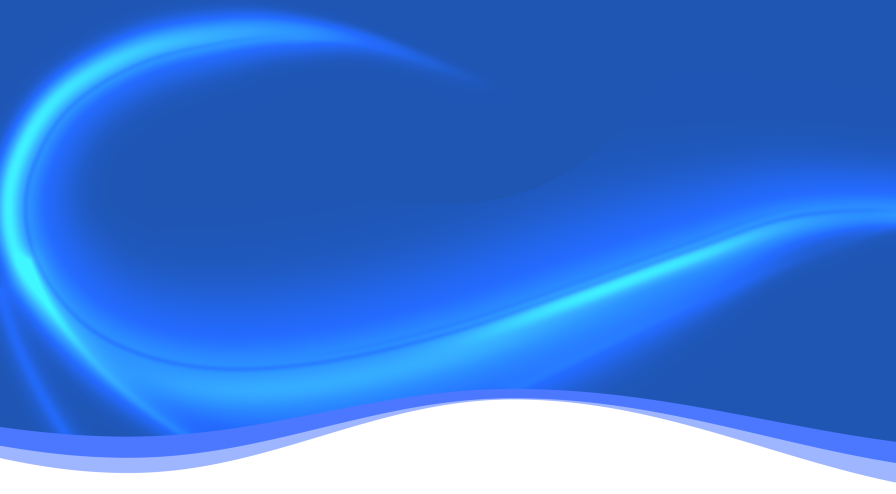
A Shadertoy shader for this background:

```glsl
// Glowing blue ribbon that sweeps in an open loop above three layered waves.
// A spline gives signed distance and position along the ribbon; bands of light
// are summed into one energy value, which a colour ramp turns into blue and cyan.

const float PI = 3.14159265;
const vec2 CANVAS = vec2(100.0, 55.1);   // canvas size in working units

const int KNOTS = 19;
const vec2 SPINE[KNOTS] = vec2[KNOTS](
    vec2(54.7, 45.4), vec2(41.7, 50.0), vec2(32.5, 51.0), vec2(24.7, 50.3),
    vec2(15.6, 48.0), vec2(7.8, 43.1), vec2(3.6, 36.2), vec2(3.0, 29.7),
    vec2(5.5, 23.4), vec2(10.4, 18.2), vec2(17.6, 15.0), vec2(26.7, 13.9),
    vec2(37.8, 15.0), vec2(50.8, 18.1), vec2(63.8, 22.5), vec2(76.8, 27.1),
    vec2(88.5, 30.9), vec2(100.0, 31.6), vec2(108.0, 30.5));

float bell(float x, float width) {
    return exp(-x * x / (width * width));
}

// Rises over a..b and falls again over c..d
float window(float x, float a, float b, float c, float d) {
    return smoothstep(a, b, x) * (1.0 - smoothstep(c, d, x));
}

vec2 catmullRom(vec2 a, vec2 b, vec2 c, vec2 d, float t) {
    return b + 0.5 * t * (c - a + t * (2.0 * a - 5.0 * b + 4.0 * c - d
             + t * (3.0 * (b - c) + d - a)));
}

// x: distance to segment ab, positive on its left; y: fraction along it
vec2 segmentField(vec2 p, vec2 a, vec2 b) {
    vec2 q = p - a, e = b - a;
    float t = clamp(dot(q, e) / dot(e, e), 0.0, 1.0);
    float side = e.x * q.y - e.y * q.x < 0.0 ? -1.0 : 1.0;
    return vec2(side * length(q - e * t), t);
}

// x: signed distance to the spine; y: position counted in knots
vec2 spineField(vec2 p) {
    const int STEPS = 8;
    vec2 nearest = vec2(1e4, 0.0), start = SPINE[0];
    for (int i = 0; i < KNOTS - 1; i++) {
        vec2 a = SPINE[max(i - 1, 0)], b = SPINE[i];
        vec2 c = SPINE[i + 1], d = SPINE[min(i + 2, KNOTS - 1)];
        for (int j = 0; j < STEPS; j++) {
            vec2 end = catmullRom(a, b, c, d, float(j + 1) / float(STEPS));
            vec2 f = segmentField(p, start, end);
            if (abs(f.x) < abs(nearest.x))
                nearest = vec2(f.x, float(i) + (float(j) + f.y) / float(STEPS));
            start = end;
        }
    }
    return nearest;
}

// Fine strand along a quadratic curve, with a soft halo
float strand(vec2 p, vec2 a, vec2 b, vec2 c, float width) {
    float d = 1e4;
    vec2 start = a;
    for (int i = 1; i <= 14; i++) {
        float t = float(i) / 14.0;
        vec2 end = mix(mix(a, b, t), mix(b, c, t), t);
        d = min(d, abs(segmentField(p, start, end).x));
        start = end;
    }
    return 0.6 * bell(d, width) + 0.4 * bell(d, 0.35 * width);
}

float ribbonEnergy(float d, float s) {
    // Broad light fading into the loop, and a fuller body outside it
    float taper = smoothstep(0.0, 4.0, s);
    float inner = mix(1.2, 3.5, taper) + 5.8 * smoothstep(3.0, 12.0, s)
                - 4.2 * smoothstep(14.0, 17.0, s);
    float outer = mix(1.0, 4.5, taper) + 7.5 * smoothstep(8.0, 12.5, s)
                - 10.0 * smoothstep(13.0, 17.3, s);
    float body = d > 0.0 ? 0.38 * bell(d, inner) + 0.17 * bell(d, 0.3 * inner)
                         : 0.55 * exp(-pow(-d / (0.85 * outer), 3.0));
    float energy = body * smoothstep(-0.3, 2.0, s);

    // Hot cores on the left bend and the rising right arm
    float offset = mix(0.6, 2.1, smoothstep(1.0, 6.0, s));
    energy += 0.5 * bell(d + offset, 1.5) * window(s, 1.0, 6.0, 7.0, 9.5);
    energy += 0.4 * bell(d + 0.9, 1.1) * window(s, 12.3, 14.4, 14.7, 16.8);
    energy += 0.17 * bell(d + 2.4, 1.8) * window(s, 8.5, 11.5, 13.0, 15.0);

    // Thin dark creases
    energy -= 0.12 * bell(d, 0.3) * window(s, 1.5, 4.0, 16.0, 17.5);
    energy -= 0.06 * bell(d - 0.8, 0.3) * window(s, 11.0, 13.0, 15.0, 16.5);
    return energy;
}

vec3 energyColor(float e) {
    vec3 color = mix(vec3(0.12, 0.335, 0.70), vec3(0.14, 0.42, 1.0), smoothstep(-0.04, 0.38, e));
    color = mix(color, vec3(0.17, 0.56, 1.0), clamp((e - 0.35) / 0.2, 0.0, 1.0));
    color = mix(color, vec3(0.22, 0.70, 1.0), clamp((e - 0.55) / 0.2, 0.0, 1.0));
    return mix(color, vec3(0.25, 0.97, 1.0), clamp((e - 0.75) / 0.25, 0.0, 1.0));
}

// Wave height: a trough at left, a crest past the middle, a fall to the right
float waveHeight(float x, float trough, float crest, float fall) {
    const float TROUGH_X = 14.3, CREST_X = 57.3;
    float span = x < TROUGH_X ? 48.0 : CREST_X - TROUGH_X;
    float rise = 0.5 - 0.5 * cos(PI * (x - TROUGH_X) / span);
    float drop = 0.5 - 0.5 * cos(PI * (x - CREST_X) / 56.0);
    return x < CREST_X ? mix(trough, crest, rise) : crest - fall * drop;
}

void mainImage(out vec4 fragColor, in vec2 fragCoord) {
    vec2 p = fragCoord / iResolution.xy * CANVAS;
    float soft = 0.7 * CANVAS.y / iResolution.y;

    vec2 field = spineField(p);
    float energy = ribbonEnergy(field.x, field.y);
    energy += 0.28 * strand(p, vec2(3.2, 25.8), vec2(7.2, 15.0), vec2(21.5, 5.9), 1.5);
    energy += 0.30 * strand(p, vec2(0.0, 22.5), vec2(1.9, 14.8), vec2(7.8, 5.9), 1.8);
    energy += 0.10 * strand(p, vec2(100.0, 30.0), vec2(82.0, 24.0), vec2(57.3, 11.5), 1.6);
    vec3 color = energyColor(energy);

    // Waves from back to front
    vec3 heights = vec3(waveHeight(p.x, 6.4, 11.72, 6.8),
                        waveHeight(p.x, 4.04, 10.68, 8.33),
                        waveHeight(p.x, 2.34, 10.55, 10.7));
    vec3 cover = smoothstep(-soft, soft, heights - p.y);
    color = mix(color, vec3(0.30, 0.47, 1.0), cover.x);
    color = mix(color, vec3(0.62, 0.71, 1.0), cover.y);
    color = mix(color, vec3(1.0), cover.z);
    fragColor = vec4(color, 1.0);
}
```
